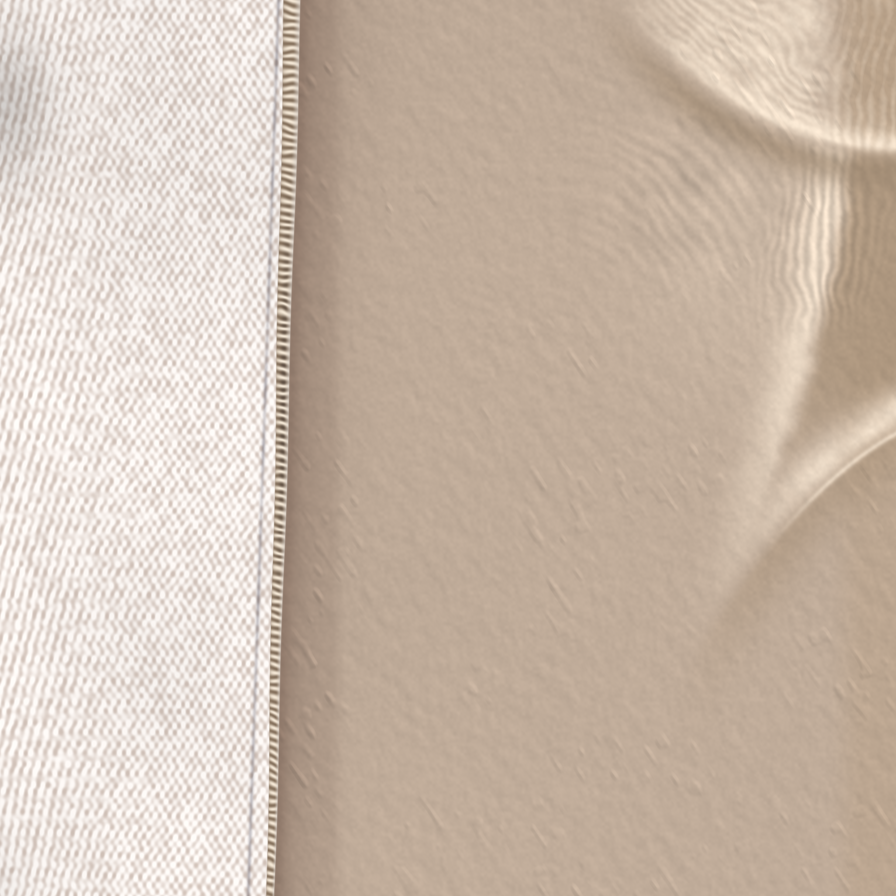
A Shadertoy shader for this texture:

```glsl
// Woven pale cloth with a toothed seam beside creased, satin beige leather.
#define CLOTH_LIGHT vec3(0.995, 0.978, 0.966)
#define CLOTH_GAP vec3(0.805, 0.745, 0.708)
#define LEATHER vec3(0.750, 0.672, 0.600)
#define SHADE vec3(0.525, 0.435, 0.380)
#define OLIVE vec3(0.665, 0.576, 0.480)
#define SHEEN vec3(0.965, 0.900, 0.820)
#define WEAVE vec2(98.0, 64.0)
#define TEETH 112.0
#define GRAIN 0.085
#define RIPPLE 0.045
#define TAU 6.2831853

float hash(vec2 p) {
    vec3 q = fract(vec3(p.xyx) * 0.1031);
    q += dot(q, q.yzx + 33.33);
    return fract((q.x + q.y) * q.z);
}

float noise(vec2 p) {
    vec2 i = floor(p), f = fract(p);
    f = f * f * (3.0 - 2.0 * f);
    return mix(mix(hash(i), hash(i + vec2(1, 0)), f.x),
               mix(hash(i + vec2(0, 1)), hash(i + vec2(1, 1)), f.x), f.y);
}

float fbm(vec2 p) {
    float sum = 0.0, amp = 0.5;
    for (int i = 0; i < 4; i++) {
        sum += amp * noise(p);
        p = mat2(1.6, 1.2, -1.2, 1.6) * p;
        amp *= 0.5;
    }
    return sum;
}

float bell(float d, float w) { return exp(-d * d / (w * w)); }

// Bell with a different width on each side of zero
float skewBell(float d, float below, float above) { return bell(d, d < 0.0 ? below : above); }

// Smooth fall from one to zero
float fall(float a, float b, float x) { return 1.0 - smoothstep(a, b, x); }

vec3 cloth(vec2 p, float seamX) {
    vec2 q = p + vec2(0.034 * (1.0 - p.y), 0.08 * p.x * p.x);
    q += 0.012 * (vec2(noise(p * 6.0), noise(p * 5.0 + 9.0)) - 0.5);
    vec2 a = q * WEAVE * TAU;
    float knot = 0.5 + 0.5 * cos(a.x) * cos(a.y);
    float rib = 0.5 + 0.5 * cos(a.x - 0.35 * a.y);
    float thread = mix(knot, rib, 0.15 + 0.5 * fall(0.02, 0.20, p.x));
    thread += 0.55 * (noise(p * vec2(210.0, 170.0)) - 0.5);
    vec3 col = mix(CLOTH_GAP, CLOTH_LIGHT, smoothstep(-0.22, 0.95, thread));
    col *= 0.96 + 0.08 * fbm(p * vec2(7.0, 4.0));
    // Soft hollow at the upper left
    float hollow = bell(p.x, 0.06) * bell(p.y - 0.88, 0.085);
    col *= 1.0 - 0.17 * hollow;
    // Stitched groove
    float groove = bell(p.x - seamX, 0.0022) * (0.5 + 0.5 * noise(p * vec2(20.0, 30.0)));
    return col * (1.0 - vec3(0.28, 0.28, 0.25) * groove);
}

vec3 teeth(vec2 p, float c) {
    float jitter = 0.5 * noise(p * 70.0);
    float wave = 0.5 + 0.5 * cos(TAU * (p.y * TEETH - 0.3 * c + jitter));
    float body = sqrt(max(0.0, 4.0 * c * (1.0 - c)));
    vec3 col = mix(vec3(0.53, 0.45, 0.37), vec3(0.96, 0.91, 0.84), wave * (0.4 + 0.6 * body));
    float gap = bell(c - 0.45, 0.25) * (1.0 - wave) * bell(p.y - 0.55, 0.2);
    col = mix(col, SHADE * 0.5, 0.6 * gap);
    return mix(col, CLOTH_LIGHT * 0.95, 0.5 * fall(0.0, 0.4, c));
}

vec3 leather(vec2 p, float gap) {
    float u = 1.0 - p.x, warp = fbm(p * 9.0), fine = fbm(p * 34.0) - 0.47;
    vec3 col = LEATHER * (0.985 + 0.03 * fbm(p * 3.0));
    col = mix(col, OLIVE * 1.07, 0.38 * smoothstep(0.92, 0.965, p.x));

    // Distances to the upper ridge, lower crease and upright fold
    float ridge = (p.y - 0.831 - 1.64 * u * u) / sqrt(1.0 + 10.8 * u * u);
    float slope = 0.55 + 4.8 * u;
    float crease = (p.y - 0.516 + 0.55 * u + 2.4 * u * u) / sqrt(1.0 + slope * slope);
    float t = p.y - 0.3;
    float fold = p.x - 0.78 - 0.5 * t + 0.4 * t * t + 0.02 * (warp - 0.5) + 0.015 * fine;
    float underRidge = fall(-0.02, 0.005, ridge);

    // Haze and the darker pocket on either side of the fold
    col = mix(col, SHEEN, 0.20 * bell(p.x - 0.83, 0.12) * bell(p.y - 0.73, 0.16));
    float pocket = smoothstep(0.005, 0.03, fold) * underRidge * smoothstep(0.02, 0.06, crease);
    col = mix(col, OLIVE, 0.8 * pocket * smoothstep(0.42, 0.6, p.y));
    // Upright fold with pleats, fading toward its foot
    float foldGlow = skewBell(fold, 0.030, 0.014) * smoothstep(0.27, 0.62, p.y) * underRidge;
    float pleats = sin(TAU * (p.x * 85.0 + 5.0 * warp));
    col = mix(col, SHEEN, 0.72 * foldGlow * smoothstep(-0.004, 0.012, crease));
    float pleated = bell(fold, 0.05) * smoothstep(0.6, 0.7, p.y) * underRidge;
    col *= 1.0 + 0.09 * pleats * pleated;

    // Upper lobe with broken ripples and a bright rim
    float lobe = smoothstep(-0.004, 0.016, ridge) * smoothstep(0.67, 0.78, p.x);
    float lines = sin(TAU * (ridge * 72.0 + p.x * 12.0 + 5.0 * warp));
    lines = mix(lines, pleats, smoothstep(0.89, 0.95, p.x)) * (0.5 + warp);
    float lobeLight = 0.52 * fall(0.89, 0.96, p.x) + 0.14 * lines + 0.7 * fine;
    col = mix(col, OLIVE * 1.06, 0.6 * lobe * smoothstep(0.91, 0.98, p.x));
    col = mix(col, SHEEN, clamp(lobe * lobeLight, 0.0, 1.0));
    float rim = skewBell(ridge - 0.006, 0.007, 0.017) * smoothstep(0.68, 0.87, p.x);
    col = mix(col, SHEEN * 1.03, rim * (0.8 + 0.12 * lines));
    float under = skewBell(ridge + 0.022, 0.022, 0.014) * smoothstep(0.63, 0.79, p.x);
    col = mix(col, OLIVE * 0.94, 0.72 * under);

    // Faint broken arcs below the ridge
    float arcs = sin(TAU * (length(p - vec2(0.60, 0.62)) * 62.0 + 3.0 * warp));
    float arcZone = bell(p.x - 0.77, 0.10) * bell(p.y - 0.79, 0.10) * underRidge;
    col *= 1.0 + arcZone * (RIPPLE * arcs + 0.2 * fine);

    // Lower crease: lit shoulder, shaded underside, thin glint
    float shoulder = skewBell(crease - 0.018, 0.013, 0.021) * fall(0.05, 0.22, u);
    col = mix(col, SHEEN, shoulder * (0.68 + 0.25 * warp + fine));
    float underside = skewBell(crease + 0.008, 0.035, 0.009) * fall(0.12, 0.26, u);
    col = mix(col, OLIVE, 0.55 * underside);
    col = mix(col, SHEEN, 0.7 * bell(crease, 0.003) * fall(0.06, 0.15, u));

    // Cast shadow and flattened margin beside the teeth
    col = mix(col, SHADE, 0.66 * exp(-gap / (0.024 + 0.024 * p.y)));
    col = mix(col, SHADE, 0.20 * fall(0.366, 0.388, p.x));
    col = mix(col, SHADE, 0.4 * bell(gap, 0.009));

    // Pores and sparse nicks falling to the right
    vec2 n = mat2(0.83, -0.56, 0.56, 0.83) * p;
    vec2 g = n * vec2(90.0, 55.0), k = n * vec2(130.0, 48.0);
    float pores = fbm(g) - fbm(g + vec2(0.5, 0.1));
    float nick = smoothstep(0.7, 0.95, noise(k)) - smoothstep(0.7, 0.95, noise(k + vec2(0.5, 0.1)));
    float patchy = smoothstep(0.58, 0.8, noise(p * 13.0)) + bell(p.x - 0.355, 0.018);
    col *= 1.0 + GRAIN * (pores + 0.65 * nick * patchy);
    return col * (1.0 + 0.03 * (noise(p * 260.0) - 0.5));
}

void mainImage(out vec4 fragColor, in vec2 fragCoord) {
    vec2 p = fragCoord / iResolution.xy;
    float px = 1.0 / iResolution.x;
    float gap = p.x - 0.306 - 0.030 * p.y - 0.0008 * sin(p.y * 17.0);
    float cord = mix(0.009, 0.019, p.y);
    vec3 col = cloth(p, 0.277 + 0.034 * p.y);
    col = mix(col, teeth(p, clamp(-gap / cord, 0.0, 1.0)), smoothstep(-px, px, gap + cord));
    col = mix(col, leather(p, max(gap, 0.0)), smoothstep(-px, px, gap));
    fragColor = vec4(clamp(col, 0.0, 1.0), 1.0);
}
```
